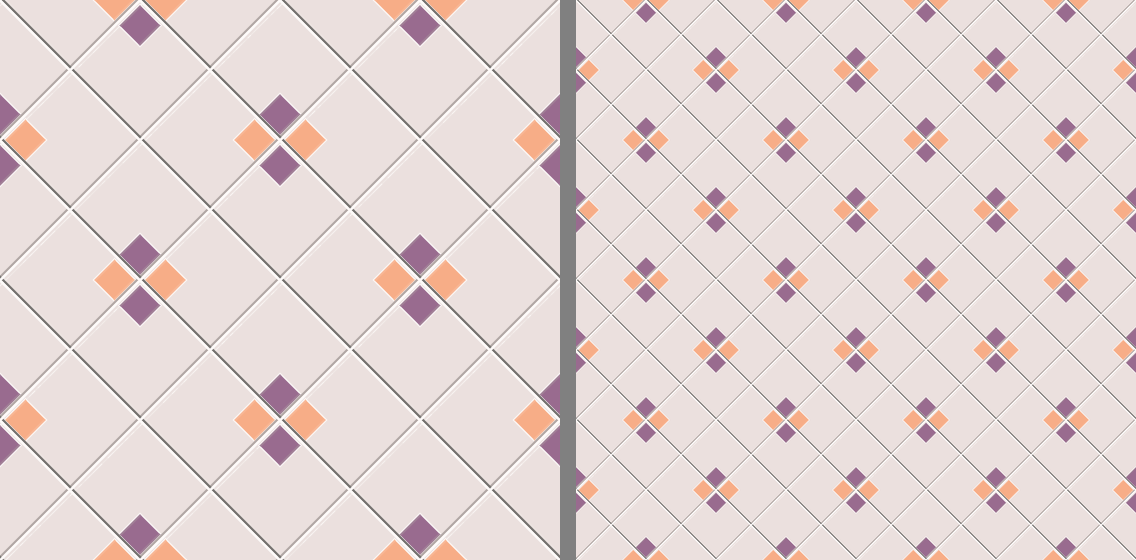
Left, the tile; right, the same tile 2 across and 2 down.
This pattern is drawn by a Shadertoy shader. Its source:

```glsl
// Diagonal bevelled tiles with four-square purple and orange clusters at alternate corners.

const float TILES = 4.0;                       // tiles per canvas along each axis
const vec3 TILE_COLOR = vec3(0.92, 0.88, 0.87);
const vec3 SOFT_SHADOW = vec3(0.69, 0.65, 0.64);
const vec3 DEEP_SHADOW = vec3(0.45, 0.44, 0.43);
const vec3 HIGHLIGHT = vec3(0.995, 0.985, 0.98);
const vec3 ORANGE = vec3(0.97, 0.68, 0.53);
const vec3 PURPLE = vec3(0.60, 0.42, 0.56);
const vec3 PURPLE_EDGE = vec3(0.63, 0.50, 0.59);

// Hash without sine
float hash21(vec2 p) {
    vec3 q = fract(p.xyx * 0.1031);
    q += dot(q, q.yzx + 33.33);
    return fract((q.x + q.y) * q.z);
}

// Coverage of a signed distance, smoothed over one pixel
float fill(float dist, float pixel) {
    return clamp(0.5 - dist / pixel, 0.0, 1.0);
}

float stripe(float x, float center, float halfWidth, float pixel) {
    return fill(abs(x - center) - halfWidth, pixel);
}

float boxDistance(vec2 p, float halfSize) {
    vec2 d = abs(p) - halfSize;
    return max(d.x, d.y);
}

// Broken glint beside a groove; its random dashes wrap over the canvas
float glint(float across, float along, float pixel) {
    const float DASHES = 24.0;
    vec2 id = vec2(mod(floor(across + 0.5), TILES),
                   mod(floor(along * DASHES), TILES * DASHES));
    float offset = across - floor(across + 0.5);
    return stripe(offset, 0.042, 0.005, pixel) * mix(0.3, 0.85, hash21(id));
}

// Four small squares around every corner with odd coordinates
vec3 addCluster(vec3 color, vec2 grid, float pixel) {
    const float CENTER = 0.182;
    const float HALF_SIZE = 0.144;
    vec2 corner = mod(grid, 2.0) - 1.0;
    vec2 local = abs(corner) - CENTER;
    float dist = boxDistance(local, HALF_SIZE);
    bool isPurple = corner.x * corner.y < 0.0;
    vec3 body = isPurple ? PURPLE : ORANGE;
    vec3 edge = isPurple ? PURPLE_EDGE : mix(ORANGE, HIGHLIGHT, 0.12);

    // Pale rim, body, then a lighter bevel along two sides
    color = mix(color, HIGHLIGHT, fill(dist - 0.013, pixel));
    color = mix(color, body, fill(dist, pixel));
    float bevel = fill(dist, pixel) * fill(HALF_SIZE - 0.018 - abs(local.x), pixel);
    return mix(color, edge, bevel);
}

// Grooves: shadow on one side, highlight on the other, highlights on top
vec3 addGrooves(vec3 color, vec2 grid, float pixel) {
    vec2 d = grid - floor(grid + 0.5);
    color = mix(color, SOFT_SHADOW, stripe(d.x, -0.021, 0.011, pixel));
    color = mix(color, DEEP_SHADOW, stripe(d.y, 0.021, 0.0115, pixel));
    float light = max(stripe(d.x, 0.003, 0.013, pixel),
                      stripe(d.y, -0.003, 0.013, pixel));
    return mix(color, HIGHLIGHT, light);
}

void mainImage(out vec4 fragColor, in vec2 fragCoord) {
    vec2 uv = fragCoord / iResolution.xy;
    vec2 grid = TILES * vec2(uv.x - uv.y, uv.x + uv.y);
    float pixel = TILES * sqrt(2.0) / min(iResolution.x, iResolution.y);

    vec3 color = TILE_COLOR;
    color = mix(color, HIGHLIGHT, glint(grid.x, grid.y, pixel));
    color = mix(color, HIGHLIGHT, 0.35 * glint(grid.y, grid.x, pixel));
    color = addCluster(color, grid, pixel);
    color = addGrooves(color, grid, pixel);
    fragColor = vec4(color, 1.0);
}
```
